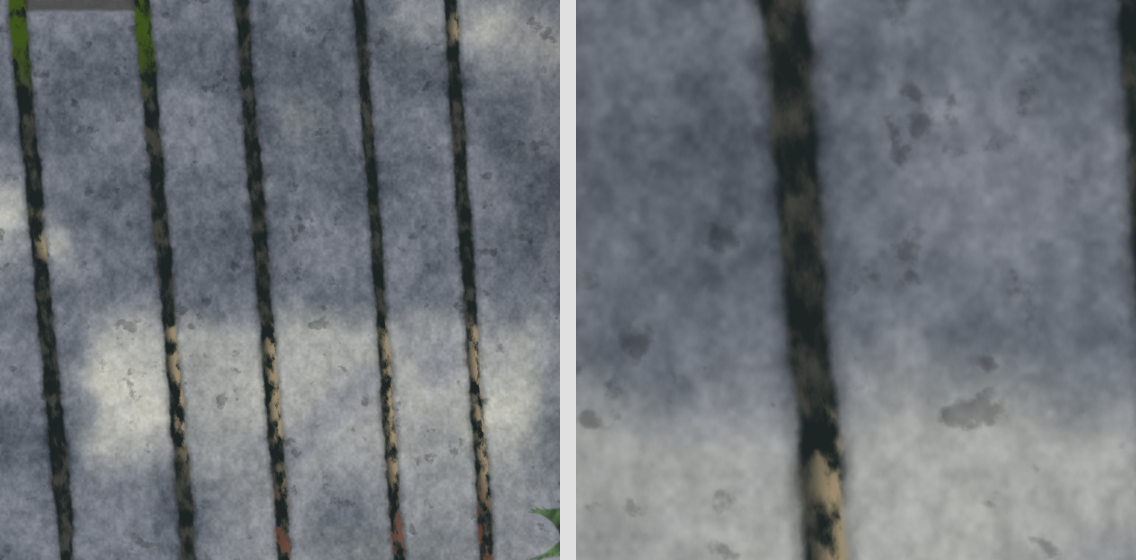
Left: the whole. Right: its middle third, enlarged.
This texture is drawn by a WebGL 2 fragment shader. Its source:

```glsl
#version 300 es
precision highp float;
// Weathered grey paving boards with five slanting dark gaps under dappled sunlight.

uniform vec2 u_resolution;
out vec4 fragColor;

const int GAP_COUNT = 5;
const int BLADE_COUNT = 7;
const float EDGE = 0.0035;
const float GAP_HALF_WIDTH = 0.0135;
const float GAP_WOBBLE = 0.007;
const float GRAIN = 0.17;
const vec3 SHADE_DARK = vec3(0.33, 0.36, 0.40);
const vec3 SHADE_LIGHT = vec3(0.46, 0.48, 0.52);
const vec3 SUNLIT = vec3(0.76, 0.76, 0.72);
const vec3 GAP_DARK = vec3(0.11, 0.14, 0.14);
const vec3 GAP_SOIL = vec3(0.26, 0.26, 0.24);
const vec3 DEBRIS = vec3(0.60, 0.54, 0.43);
const vec3 RUST = vec3(0.42, 0.25, 0.20);
const vec3 MOSS = vec3(0.24, 0.33, 0.11);
const vec3 LEAF = vec3(0.32, 0.42, 0.29);

// Pools of light (positive) and shade (negative): x, y, radius, strength
const int POOL_COUNT = 11;
const vec4 POOLS[POOL_COUNT] = vec4[](
  vec4(0.215, 0.28, 0.085, 0.50), vec4(0.02, 0.61, 0.05, 0.85),
  vec4(0.10, 0.55, 0.032, 0.60), vec4(0.87, 0.95, 0.065, 0.65),
  vec4(0.98, 0.92, 0.05, 0.55), vec4(0.73, 0.96, 0.06, 0.32),
  vec4(0.54, 0.79, 0.045, 0.28), vec4(0.89, 0.28, 0.055, 0.30),
  vec4(0.24, 0.05, 0.15, -0.55), vec4(0.62, 0.10, 0.07, -0.30),
  vec4(0.79, 0.36, 0.045, -0.40));

float hash(vec2 p) {
  vec3 q = fract(vec3(p.xyx) * 0.1031);
  q += dot(q, q.yzx + 33.33);
  return fract((q.x + q.y) * q.z);
}

float noise(vec2 p) {
  vec2 i = floor(p), f = fract(p);
  f = f * f * (3.0 - 2.0 * f);
  return mix(mix(hash(i), hash(i + vec2(1, 0)), f.x),
             mix(hash(i + vec2(0, 1)), hash(i + vec2(1, 1)), f.x), f.y);
}

float fbm(vec2 p) {
  float sum = 0.0, amp = 0.5;
  for (int i = 0; i < 5; i++) {
    sum += amp * noise(p);
    p = mat2(1.6, 1.2, -1.2, 1.6) * p + 7.3;
    amp *= 0.5;
  }
  return sum;
}

// Distance to a segment in x, position along it in y
vec2 segment(vec2 p, vec2 a, vec2 b) {
  float t = clamp(dot(p - a, b - a) / dot(b - a, b - a), 0.0, 1.0);
  return vec2(length(p - mix(a, b, t)), t);
}

float sunlight(vec2 p) {
  vec2 q = p + 0.07 * (vec2(fbm(p * 11.0), fbm(p * 11.0 + 40.0)) - 0.48);
  float band = smoothstep(0.47, 0.39, q.y) * smoothstep(0.13, 0.19, q.x);
  float light = band * mix(0.32, 0.62, smoothstep(0.08, 0.30, q.y));
  light *= 1.0 - 0.6 * smoothstep(0.93, 1.0, q.x);
  for (int i = 0; i < POOL_COUNT; i++) {
    vec2 d = (q - POOLS[i].xy) / POOLS[i].z;
    light += POOLS[i].w * exp(-dot(d, d));
  }
  float streak = segment(q, vec2(0.51, 0.20), vec2(0.68, 0.32)).x / 0.028;
  light -= 0.30 * exp(-streak * streak);
  return clamp(light * (0.65 + 0.7 * fbm(p * 18.0)), 0.0, 1.0);
}

// Centre line of a gap: uneven spacing, leaning right toward the bottom
float gapCenter(float i, float y) {
  float top = 0.029 + 0.2075 * i - 0.0035 * i * i + 0.02 * mod(i, 2.0);
  return top + (0.092 - 0.0065 * i) * (1.0 - y);
}

void main() {
  vec2 p = gl_FragCoord.xy / u_resolution;
  float sun = sunlight(p);

  // Stone surface: broad stains, fine grain and dark pits
  float stain = fbm(p * 9.0 + 3.0);
  float fine = fbm(p * vec2(75.0, 60.0)) - 0.48;
  vec3 color = mix(SHADE_DARK, SHADE_LIGHT, smoothstep(0.22, 0.68, stain));
  color = mix(color, SUNLIT, sun);
  color += GRAIN * fine + 0.05 * (noise(p * 190.0) - 0.5);
  color *= 1.0 - 0.22 * smoothstep(0.66, 0.80, fbm(p * 38.0 + 20.0));
  color *= 1.0 - 0.12 * smoothstep(0.80, 1.0, p.x) * smoothstep(0.4, 0.6, p.y);

  // Shadowed cross joint at the upper left
  float joint = smoothstep(0.016, 0.006, abs(p.y - 0.992 + 0.006 * fine));
  joint *= smoothstep(0.02, 0.04, p.x) * smoothstep(0.27, 0.24, p.x);
  color = mix(color, GAP_SOIL, 0.75 * joint);

  // Long gaps with ragged edges, soil, moss and sunlit debris
  for (int i = 0; i < GAP_COUNT; i++) {
    float k = float(i);
    float wobble = fbm(vec2(k * 13.7, p.y * 17.0)) - 0.48;
    float x = p.x - gapCenter(k, p.y) - GAP_WOBBLE * wobble;
    float width = GAP_HALF_WIDTH - 0.0006 * k - (i == 3 ? 0.0025 : 0.0);
    width *= 0.88 + 0.3 * noise(vec2(p.y * 9.0, k * 5.1));
    float d = abs(x) - width + 0.006 * fine;
    float litter = fbm(vec2(x * 70.0 + k * 9.0, p.y * 42.0));
    vec3 fill = mix(GAP_DARK, GAP_SOIL, smoothstep(0.35, 0.75, litter));
    float lit = smoothstep(0.12, 0.50, sun) * smoothstep(-0.012, 0.007, x);
    fill = mix(fill, DEBRIS, lit * smoothstep(0.32, 0.62, litter));
    float rust = smoothstep(0.16, 0.05, p.y) * step(1.5, k);
    fill = mix(fill, RUST, 0.7 * rust * smoothstep(0.48, 0.62, litter));
    float moss = smoothstep(0.80, 0.94, p.y) * step(k, 1.5);
    fill = mix(fill, MOSS, moss * smoothstep(0.25, 0.60, litter));
    color *= 1.0 - 0.22 * smoothstep(0.012, 0.0, d);
    color = mix(color, fill, smoothstep(EDGE, -EDGE, d));
  }

  // Leaf blades fanning in at the lower right
  for (int i = 0; i < BLADE_COUNT; i++) {
    float a = 2.0 + 0.28 * float(i);
    vec2 root = vec2(1.02, 0.02 + 0.016 * float(i % 5));
    vec2 s = segment(p, root, root + 0.075 * vec2(cos(a), sin(a)));
    float blade = smoothstep(EDGE, -EDGE, s.x - 0.011 * (1.0 - s.y));
    color = mix(color, LEAF * (0.6 + 0.5 * hash(vec2(i, 3)) + fine), blade);
  }
  fragColor = vec4(clamp(color, 0.0, 1.0), 1.0);
}
```
